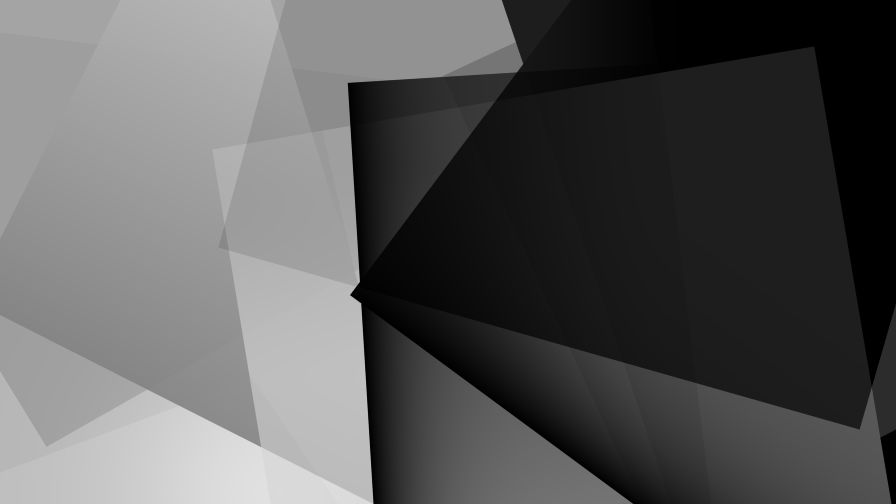
This background is drawn by a WebGL 1 fragment shader. Its source:

```glsl
precision highp float;
// Overlapping translucent monochrome sheets: pale on the left, near black on the right.

#define PAPER 0.74       // pale backdrop
#define PAPER_GLOW 0.14  // extra light at the lower left
#define SHEET_LOW 0.51   // grey sheet at its lower edge
#define SHEET_RISE 0.03  // grey sheet brightening per unit
#define VEIL 0.86        // pale translucent square
#define CARD_TOP 0.27    // dark card, upper part
#define CARD_LOW 0.46    // dark card, lower part
#define FOLD 0.40        // brightest tone of the black fold
#define FACET 0.09       // contrast of the faint facets

uniform vec2 u_resolution;

// Signed distance to the line a-b, positive on its left.
float side(vec2 p, vec2 a, vec2 b) {
  vec2 d = normalize(b - a);
  return d.x * (p.y - a.y) - d.y * (p.x - a.x);
}

// Corner at b, kept on the left of both a-b and b-c.
float corner(vec2 p, vec2 a, vec2 b, vec2 c) {
  return min(side(p, a, b), side(p, b, c));
}

// Antialiased coverage of a signed distance.
float cover(float d) {
  float w = 6.0 / u_resolution.y;
  return smoothstep(-w, w, d);
}

// Pale half: backdrop, grey sheets and the veil.
float paleSide(vec2 p, float veil, float tilted) {
  vec2 q = p - vec2(5.0, 0.2);
  float tone = PAPER + PAPER_GLOW * exp(-0.12 * dot(q, q));
  tone += 0.03 * cover(side(p, vec2(1.8, 8.2), vec2(0.0, 8.42)) * -1.0);
  tone -= 0.03 * cover(side(p, vec2(0.0, 0.56), vec2(4.4, 2.2)));

  float flap = corner(p, vec2(0.0, 2.375), vec2(0.83, 1.02), vec2(6.25, 4.1));
  tone *= 1.0 - 0.13 * cover(flap);

  float lower = side(p, vec2(0.0, 3.375), vec2(6.67, 0.0));
  float sheet = min(lower, side(p, vec2(2.15, 9.0), vec2(0.0, 4.73)));
  sheet = min(sheet, side(p, vec2(6.35, 4.1), vec2(4.83, 9.0)));
  float grey = SHEET_LOW + SHEET_RISE * lower;
  tone = mix(tone, grey, 0.9 * cover(sheet));

  float strength = mix(0.6, 0.25, smoothstep(2.0, 6.0, p.y));
  tone = mix(tone, VEIL, strength * veil);
  tone *= 1.0 - 0.11 * tilted;

  // Faint facets and the shade beside the dark card.
  tone += 0.02 * cover(side(p, vec2(5.46, 7.95), vec2(6.35, 4.1))) * veil;
  tone -= 0.015 * cover(side(p, vec2(6.04, 0.0), vec2(3.1, 4.3))) * veil;
  float shade = side(p, vec2(10.83, 9.0), vec2(7.92, 7.65));
  return tone * (1.0 - 0.2 * cover(shade) * smoothstep(7.7, 8.0, p.x));
}

// Dark half: card with a shadowed edge, black fold and facets.
float darkSide(vec2 p, float veil, float tilted, float cardDist, float foldDist) {
  float card = cover(cardDist);
  float edge = side(p, vec2(6.21, 7.52), vec2(6.67, 0.0));
  float tone = mix(CARD_LOW, CARD_TOP, clamp(p.y / 6.0, 0.0, 1.0));
  tone *= 1.0 - exp(-1.1 * max(edge, 0.0));
  tone *= mix(0.8, 1.0, veil) * mix(0.65, 1.0, card);

  // The fold is darkest along its lower edge and at its tip.
  float lower = side(p, vec2(6.25, 3.73), vec2(11.31, 0.0));
  float fold = FOLD * (1.0 - exp(-0.8 * max(lower, 0.0)));
  float reach = smoothstep(6.0, 12.0, p.x);
  fold *= mix(mix(0.3, 1.0, reach), mix(0.1, 0.33, reach), tilted);

  // Beyond the veil only a weak glow remains.
  float beyond = 0.1 * (1.0 - smoothstep(9.2, 12.5, p.x)) * mix(1.0, 0.55, card);
  beyond *= 1.0 - 0.6 * cover(side(p, vec2(11.6, 9.0), vec2(12.7, 0.0)));
  float sliver = cover(side(p, vec2(15.73, 1.19), vec2(16.0, 1.33)));
  beyond += 0.19 * sliver * (1.0 - tilted) * step(14.0, p.x);
  tone = mix(tone, mix(beyond, fold, veil), cover(foldDist));

  tone *= 1.0 - FACET * cover(side(p, vec2(7.92, 7.65), vec2(11.46, 0.0)));
  tone *= 1.0 - FACET * cover(side(p, vec2(8.96, 9.0), vec2(11.98, 0.0)));
  return tone * (1.0 + FACET * cover(side(p, vec2(11.6, 9.0), vec2(12.7, 0.0))));
}

void main() {
  // Canvas units: nine high, sixteen wide.
  vec2 p = 9.0 * gl_FragCoord.xy / u_resolution.y;

  float veilDist = corner(p, vec2(14.54, 8.17), vec2(3.79, 6.33), vec2(4.83, 0.0));
  float veil = cover(min(veilDist, side(p, vec2(15.92, 0.0), vec2(14.54, 8.17))));
  float tiltDist = corner(p, vec2(5.1, 9.0), vec2(3.9, 4.58), vec2(15.35, 1.33));
  float tilted = cover(min(tiltDist, side(p, vec2(15.35, 1.33), vec2(16.0, 3.58))));

  float card = corner(p, vec2(13.33, 7.96), vec2(6.21, 7.52), vec2(6.67, 0.0));
  float fold = corner(p, vec2(10.2, 9.0), vec2(6.25, 3.73), vec2(11.31, 0.0));
  float night = side(p, vec2(8.96, 9.0), vec2(11.98, 0.0));
  float dark = cover(max(card, max(fold, night)));

  float tone = mix(paleSide(p, veil, tilted), darkSide(p, veil, tilted, card, fold), dark);
  gl_FragColor = vec4(vec3(clamp(tone, 0.0, 1.0)), 1.0);
}
```
